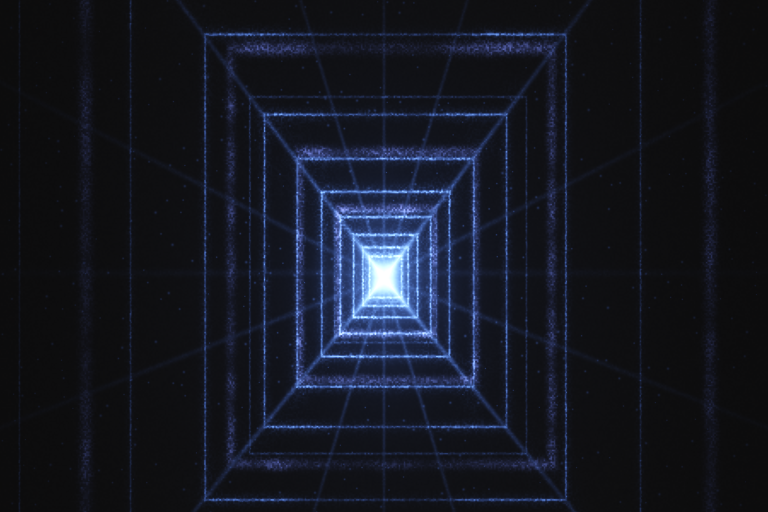
Give the GLSL for this background, as a WebGL 1 fragment shader.

```glsl
precision highp float;
uniform vec2 u_resolution;

#define CENTER_Y 0.457
#define RISE 1.35
#define DROP 1.23
#define RING_OUTER 0.498
#define RING_STEP 0.346
#define HAZE_OUTER 0.57
#define HAZE_STEP 0.6
#define THIN_OUTER 0.734
#define GRAIN_SCALE 300.0
#define DUST_SCALE 42.0
#define BACKDROP vec3(0.056, 0.055, 0.058)
#define EXPOSURE vec3(0.44, 0.76, 1.75)

float hash(vec2 p) {
  p = fract(p * vec2(0.1031, 0.1137));
  p += dot(p, p.yx + 33.33);
  return fract((p.x + p.y) * p.x * 17.31);
}

float noise(vec2 p) {
  vec2 i = floor(p);
  vec2 f = fract(p);
  f = f * f * (3.0 - 2.0 * f);
  float low = mix(hash(i), hash(i + vec2(1.0, 0.0)), f.x);
  float high = mix(hash(i + vec2(0.0, 1.0)), hash(i + 1.0), f.x);
  return mix(low, high, f.y);
}

float bell(float x, float width) {
  return exp(-x * x / (width * width));
}

// Half-width of the rectangular frame that passes through p
float frame(vec2 p, float rise, float drop) {
  return max(abs(p.x), max(p.y / rise, -p.y / drop));
}

// Horizontal edges fade toward their middle
float cornerWeight(vec2 p, float radius) {
  float side = smoothstep(0.9, 1.0, abs(p.x) / radius);
  float ends = mix(0.35, 1.2, smoothstep(0.3, 0.65, abs(p.x) / radius));
  return mix(mix(1.0, ends, smoothstep(0.1, 0.3, radius)), 0.75, side);
}

float ray(vec2 p, vec2 direction, float width) {
  vec2 n = normalize(direction);
  float across = p.x * n.y - p.y * n.x;
  return bell(across, width) * step(0.0, dot(p, n));
}

float dust(vec2 p) {
  vec2 cell = floor(p * DUST_SCALE);
  vec2 spot = 0.2 + 0.6 * vec2(hash(cell + 71.0), hash(cell + 133.0));
  float size = 0.05 + 0.06 * hash(cell + 211.0);
  float present = step(0.8, hash(cell + 307.0));
  return present * bell(length(fract(p * DUST_SCALE) - spot), size);
}

void main() {
  float pixel = 1.0 / u_resolution.y;
  vec2 p = (gl_FragCoord.xy - 0.5 * u_resolution) * pixel;
  p.y += 0.5 - CENTER_Y;
  float dist = length(p);
  float grain = noise((p + 2.0) * GRAIN_SCALE);
  float cloud = noise((p + 3.0) * 24.0);
  float speckle = 0.5 + 1.3 * grain * grain * (0.5 + cloud);
  float lineWidth = 0.0014 + 0.25 * pixel;
  float light = 0.0;
  float violet = 0.0;

  // Sharp frames receding in geometric steps
  float d = frame(p - vec2(0.003, 0.0), RISE, DROP);
  for (int i = 0; i < 9; i++) {
    float k = float(i);
    float bend = 0.053 * bell(k - 2.0, 0.4) + 0.022 * bell(k - 3.0, 0.4);
    float radius = RING_OUTER * exp(-RING_STEP * k - bend);
    float power = 0.15 / (radius + 0.04) * mix(1.0, 0.5, smoothstep(0.38, 0.5, radius));
    float line = bell(d - radius, lineWidth) + 0.11 * bell(d - radius, 0.009);
    light += power * line * speckle * cornerWeight(p, radius);
  }

  // Wide dusty frames and thin faint frames
  for (int i = 0; i < 4; i++) {
    float k = float(i);
    float radius = HAZE_OUTER * exp(-HAZE_STEP * k) + 0.04 * bell(k, 0.5);
    vec2 q = p - vec2(0.045 * radius, 0.0);
    float offset = frame(q, 1.43, 1.16) - radius;
    float haze = bell(offset, 0.005 + 0.010 * radius) * cornerWeight(q, radius);
    haze *= speckle * (0.4 + 0.9 * cloud) * 0.065 / (radius + 0.08);
    light += haze;
    violet += haze;
    float thin = THIN_OUTER * exp(-k);
    float thinLine = bell(frame(p - vec2(0.03 * thin, 0.0), 1.31, 1.27) - thin, lineWidth);
    light += 0.22 * exp(-2.2 * thin) * thinLine * speckle;
  }

  // Beams along the corners and across the walls
  vec2 q = vec2(abs(p.x), p.y);
  float upper = step(0.0, p.y);
  float facing = 2.0 * upper - 1.0;
  float corner = ray(q, vec2(1.0, mix(-DROP, RISE, upper)), 0.0045);
  float steep = ray(q, vec2(0.3, facing), 0.0035);
  float shallow = ray(q, vec2(1.0, mix(-0.39, 0.51, upper)), 0.005);
  float upright = bell(p.x, 0.003);
  float level = bell(p.y - 0.01, 0.007);
  float beams = 0.5 * corner + 0.25 * steep + 0.15 * shallow;
  beams += 0.23 * upright + 0.06 * level;
  light += beams * exp(-dist / 0.29) * (0.7 + 0.4 * speckle);

  // Dust on the walls, gathered near the corners
  float seam = abs(abs(p.x) - abs(p.y) / mix(DROP, RISE, upper));
  light += 0.14 * exp(-seam / 0.03 - dist / 0.25) * cloud * speckle;
  light += 0.35 * dust(p + 4.0) * exp(-dist / 0.4);

  // Bright far end with flared corners and its glow
  float core = length(p * vec2(1.15, 0.9));
  light += 4.5 * bell(core, 0.024) + 0.9 * exp(-core / 0.045);
  light += 0.11 * exp(-core / 0.18);
  light += 5.0 * exp(-seam / 0.007) * bell(dist, 0.055);

  vec3 color = 1.0 - exp(-EXPOSURE * light);
  color += vec3(0.18, 0.03, 0.06) * violet;
  color += BACKDROP * (0.94 + 0.12 * grain) * (1.0 - 0.15 * smoothstep(0.3, 0.8, abs(p.x)));
  gl_FragColor = vec4(min(color, 1.0), 1.0);
}
```
